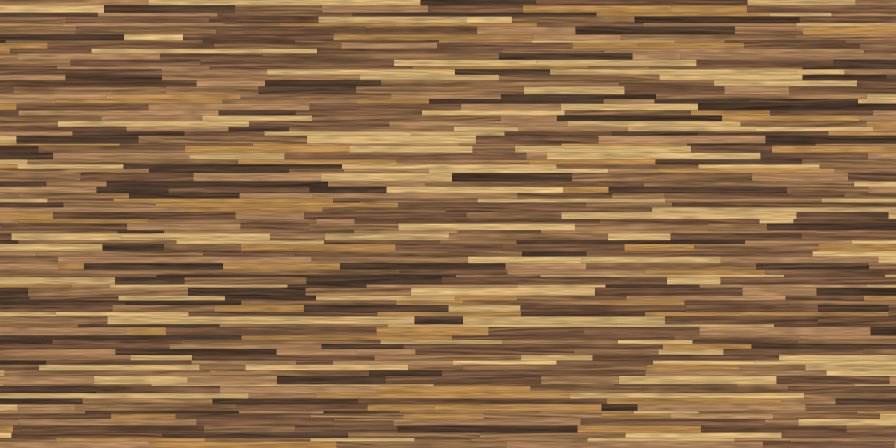
Reproduce this texture procedurally as a WebGL 2 fragment shader.

```glsl
#version 300 es
precision highp float;

uniform vec2 u_resolution;
out vec4 fragColor;

float hash(vec2 p) {
    vec3 q = fract(vec3(p.xyx) * vec3(0.1031, 0.1030, 0.0973));
    q += dot(q, q.yzx + 33.33);
    return fract((q.x + q.y) * q.z);
}

float noise(vec2 p) {
    vec2 i = floor(p), f = fract(p);
    f = f * f * (3.0 - 2.0 * f);
    return mix(mix(hash(i), hash(i + vec2(1, 0)), f.x),
               mix(hash(i + vec2(0, 1)), hash(i + vec2(1, 1)), f.x), f.y);
}

// Irregular divisions of a line: x = cell index, y = distance to nearest border
vec2 unevenCell(float x, float seed, float jitter) {
    float i = floor(x);
    float low = i + jitter * (hash(vec2(i, seed)) - 0.5);
    float high = i + 1.0 + jitter * (hash(vec2(i + 1.0, seed)) - 0.5);
    float index = x < low ? i - 1.0 : (x < high ? i : i + 1.0);
    return vec2(index, min(abs(x - low), abs(x - high)));
}

vec3 stripColor(float pick) {
    if (pick < 0.15) return vec3(0.31, 0.235, 0.18);
    if (pick < 0.34) return vec3(0.445, 0.325, 0.235);
    if (pick < 0.59) return vec3(0.545, 0.41, 0.28);
    if (pick < 0.72) return vec3(0.65, 0.495, 0.345);
    if (pick < 0.81) return vec3(0.68, 0.51, 0.295);
    return vec3(0.785, 0.65, 0.43);
}

vec3 wood(vec2 p) {
    // Thin rows, each cut into long strips
    vec2 row = unevenCell(p.y * 82.0, 7.0, 0.72);
    float rate = mix(2.4, 4.4, hash(vec2(row.x, 31.0)));
    float along = p.x * rate + 9.0 * hash(vec2(row.x, 53.0));
    vec2 strip = unevenCell(along, row.x + 101.0, 0.85);
    vec2 id = vec2(strip.x + 17.0, row.x + 211.0);

    // Golden-ratio steps keep neighbouring rows unlike in tone
    float pick = fract(0.618 * row.x + 0.382 * strip.x + 0.55 * hash(id));
    vec3 color = stripColor(pick);
    color *= 0.95 + 0.1 * hash(id + 71.0);

    // Slanted figure, fine fibres and slow tone drift
    vec2 shift = 40.0 * vec2(hash(id + 5.0), hash(id + 9.0));
    float slope = 16.0 * (hash(id + 13.0) - 0.5);
    float bend = 1.5 * noise(vec2(p.x * 9.0, 3.0) + shift);
    float figure = noise(vec2(p.x * 5.0, p.y * 230.0 + p.x * slope + bend) + shift) - 0.5;
    float fibre = noise(vec2(p.x * 30.0, p.y * 380.0) + shift) - 0.5;
    float drift = noise(p * vec2(11.0, 30.0) + shift) - 0.5;
    float depth = pick < 0.59 ? 0.52 : 0.16;
    color *= 1.0 + depth * figure + 0.24 * fibre + 0.07 * drift;

    // Faint glue joints, softer at the strip ends
    float rowSeam = mix(0.84, 1.0, smoothstep(0.0, 0.0015, row.y / 82.0));
    float endSeam = mix(0.92, 1.0, smoothstep(0.0, 0.0015, strip.y / rate));
    return color * min(rowSeam, endSeam);
}

void main() {
    // Average several samples per pixel for smooth edges
    vec3 sum = vec3(0.0);
    for (int y = 0; y < 4; y++) {
        for (int x = 0; x < 2; x++) {
            vec2 offset = (vec2(x, y) + 0.5) / vec2(2, 4) - 0.5;
            sum += wood((gl_FragCoord.xy + offset) / u_resolution.y);
        }
    }
    fragColor = vec4(sum / 8.0, 1.0);
}
```
